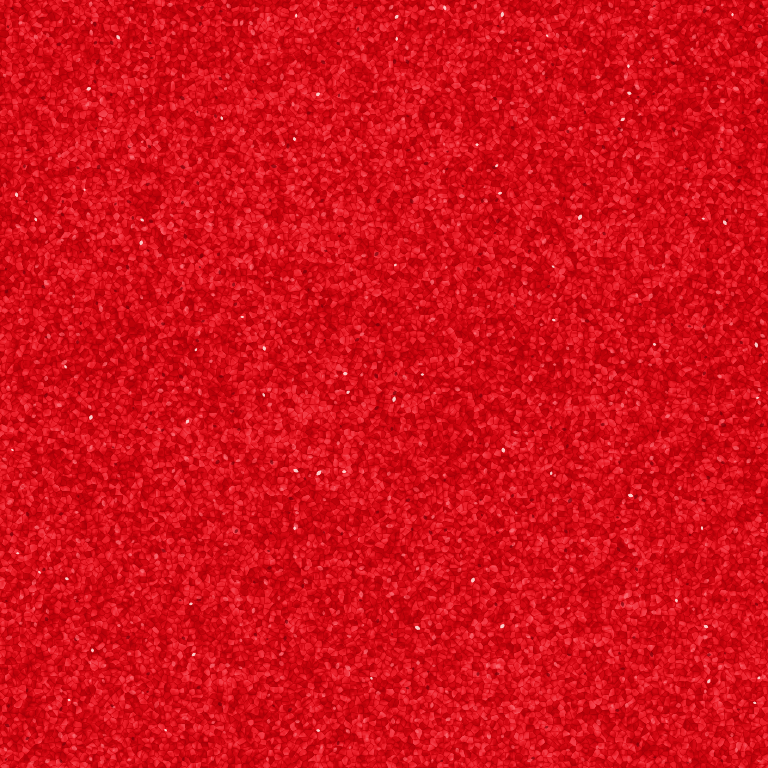
Reproduce this texture procedurally as a WebGL 1 fragment shader.

```glsl
precision highp float;

uniform vec2 u_resolution;

// Sizes: counts of cells across the canvas, radii as shares of its height
const float GRAIN_CELLS = 125.0;
const float GRIT_CELLS = 270.0;
const float PATCH_CELLS = 7.0;
const float PALE_CELLS = 56.0;
const float GLINT_CELLS = 30.0;
const float PIT_CELLS = 44.0;
const float PALE_RADIUS = 0.0042;
const float GLINT_RADIUS = 0.0036;
const float PIT_RADIUS = 0.0034;

// Shares of cells that hold a scattered piece
const float PALE_CHANCE = 0.24;
const float GLINT_CHANCE = 0.07;
const float PIT_CHANCE = 0.16;

// Tone of the sand bed
const float BASE_TONE = 0.54;
const float GRAIN_CONTRAST = 0.36;
const float FACET_CONTRAST = 0.16;
const float GRIT_CONTRAST = 0.26;
const float PATCH_CONTRAST = 0.07;
const float GAP_DEPTH = 0.16;
const float BLEND_SHARPNESS = 24.0;

const vec3 SHADOW_RED = vec3(0.66, 0.00, 0.03);
const vec3 DEEP_RED = vec3(0.74, 0.01, 0.04);
const vec3 MAIN_RED = vec3(0.82, 0.03, 0.07);
const vec3 BRIGHT_RED = vec3(0.92, 0.12, 0.16);
const vec3 LIGHT_RED = vec3(0.95, 0.23, 0.27);
const vec3 PINK = vec3(0.99, 0.44, 0.47);
const vec3 GLINT_WHITE = vec3(1.00, 0.86, 0.85);
const vec3 PIT_RED = vec3(0.44, 0.00, 0.03);

float hash(vec2 p) {
    vec3 q = fract(p.xyx * 0.1031);
    q += dot(q, q.yzx + 33.33);
    return fract((q.x + q.y) * q.z);
}

vec2 hash2(vec2 p) {
    return vec2(hash(p + 17.3), hash(p + 71.9));
}

float valueNoise(vec2 p) {
    vec2 cell = floor(p);
    vec2 f = fract(p);
    f = f * f * (3.0 - 2.0 * f);
    float low = mix(hash(cell), hash(cell + vec2(1.0, 0.0)), f.x);
    float high = mix(hash(cell + vec2(0.0, 1.0)), hash(cell + 1.0), f.x);
    return mix(low, high, f.y);
}

vec2 rotate(vec2 p, float angle) {
    float c = cos(angle);
    float s = sin(angle);
    return vec2(c * p.x - s * p.y, s * p.x + c * p.y);
}

// Packed, stretched grains with tilted facets and dark gaps
float grainTone(vec2 p) {
    vec2 cell = floor(p);
    float nearest = 8.0;
    float second = 8.0;
    float toneSum = 0.0;
    float weightSum = 0.0;
    for (int y = -1; y <= 1; y++) {
        for (int x = -1; x <= 1; x++) {
            vec2 id = cell + vec2(float(x), float(y));
            vec2 offset = rotate(p - id - hash2(id), 6.2832 * hash(id + 5.7));
            float d = length(offset * vec2(1.2, 0.85));
            float tone = GRAIN_CONTRAST * (hash(id + 41.1) - 0.5) + FACET_CONTRAST * offset.x;
            float weight = exp(-BLEND_SHARPNESS * d * d);
            toneSum += tone * weight;
            weightSum += weight;
            second = min(second, max(nearest, d));
            nearest = min(nearest, d);
        }
    }
    float gap = 1.0 - smoothstep(0.0, 0.28, second - nearest);
    return toneSum / max(weightSum, 1e-6) - GAP_DEPTH * gap;
}

// Coverage of sparse angular chips, at most one in each cell
float chips(vec2 uv, float cells, float chance, float radius, float seed) {
    vec2 id = floor(uv * cells) + seed;
    vec2 center = mix(vec2(0.3), vec2(0.7), hash2(id));
    vec2 p = rotate((fract(uv * cells) - center) / cells, 6.2832 * hash(id + 3.1));
    float size = radius * mix(0.5, 1.0, hash(id + 9.4));
    p = abs(p * vec2(mix(0.9, 1.2, hash(id + 23.5)), 1.5));
    float d = max(max(p.x, p.y), (p.x + p.y) * 0.75) - size;
    float soft = max(0.0009, 0.75 / u_resolution.y);
    return step(hash(id + 57.2), chance) * (1.0 - smoothstep(-soft, soft, d));
}

vec3 sandColor(float tone) {
    vec3 color = mix(SHADOW_RED, DEEP_RED, smoothstep(0.16, 0.36, tone));
    color = mix(color, MAIN_RED, smoothstep(0.36, 0.47, tone));
    color = mix(color, BRIGHT_RED, smoothstep(0.48, 0.64, tone));
    color = mix(color, LIGHT_RED, smoothstep(0.64, 0.80, tone));
    return mix(color, PINK, smoothstep(0.80, 1.0, tone));
}

void main() {
    vec2 uv = gl_FragCoord.xy / u_resolution.y;
    float grit = valueNoise(uv * GRIT_CELLS) - 0.5;
    float patches = valueNoise(uv * PATCH_CELLS + 31.0) - 0.5;
    float tone = BASE_TONE + grainTone(uv * GRAIN_CELLS) + GRIT_CONTRAST * grit + PATCH_CONTRAST * patches;

    // Scattered pits, pale grains and glints over the bed
    vec3 color = sandColor(tone);
    color = mix(color, PIT_RED, 0.65 * chips(uv, PIT_CELLS, PIT_CHANCE, PIT_RADIUS, 211.0));
    vec3 paleColor = mix(LIGHT_RED, PINK, clamp(0.4 + 2.0 * grit, 0.0, 1.0));
    color = mix(color, paleColor, 0.8 * chips(uv, PALE_CELLS, PALE_CHANCE, PALE_RADIUS, 101.0));
    color = mix(color, GLINT_WHITE, 0.9 * chips(uv, GLINT_CELLS, GLINT_CHANCE, GLINT_RADIUS, 307.0));
    gl_FragColor = vec4(color, 1.0);
}
```
